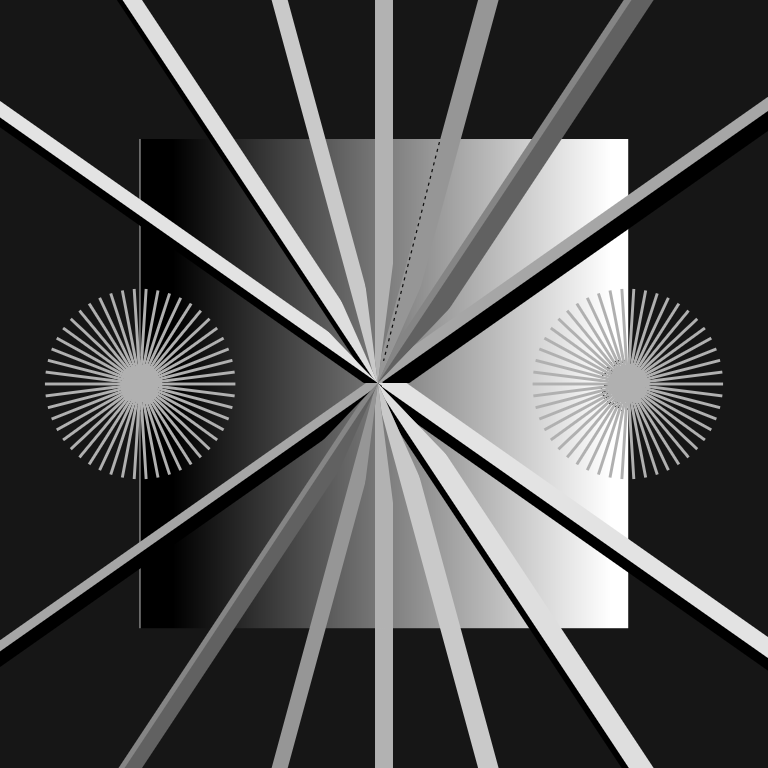
A Shadertoy shader for this background:

```glsl
const float TAU = 6.2831853;
const vec3 NIGHT = vec3(0.085);
const vec3 SPOKE_GRAY = vec3(0.69);

// Per bar: left edge, ridge and right edge, in thousandths of the canvas
const vec3 BAR_EDGES[7] = vec3[7](
    vec3(-16.0, -4.0, 16.0), vec3(-16.0, -9.0, 15.0), vec3(-11.5, -11.5, 11.5),
    vec3(-11.7, -11.7, 11.7), vec3(-11.5, -11.5, 11.5),
    vec3(-14.0, -6.5, 15.0), vec3(-16.5, -3.0, 16.0));

// Per bar: tone left and right of the ridge
const vec2 BAR_TONES[7] = vec2[7](
    vec2(0.0, 0.89), vec2(0.0, 0.87), vec2(0.79), vec2(0.70),
    vec2(0.59), vec2(0.52, 0.38), vec2(0.65, 0.0));

float hash(vec2 cell) {
    vec3 h = fract(cell.xyx * 0.1031);
    h += dot(h, h.yzx + 33.33);
    return fract((h.x + h.y) * h.z);
}

// Soft-edged interval between lo and hi
float strip(float x, float lo, float hi, float soft) {
    return clamp((x - lo) / soft + 0.5, 0.0, 1.0)
         * clamp((hi - x) / soft + 0.5, 0.0, 1.0);
}

// Lean of a bar from the vertical, spreading outward
float barAngle(float index) {
    return radians(index * (13.65 + 1.55 * abs(index)));
}

vec3 drawPanel(vec3 color, vec2 uv, float pixel) {
    float rows = strip(uv.y, 0.182, 0.819, pixel);
    float inside = strip(uv.x, 0.182, 0.818, pixel) * rows;
    color = mix(color, vec3(clamp((uv.x - 0.225) / 0.57, 0.0, 1.0)), inside);
    float rim = strip(uv.x, 0.1815, 0.1830, pixel) * rows;
    return mix(color, vec3(0.65), rim);
}

// Two-toned bars, mitred where their angular sectors meet
vec3 drawBars(vec3 color, vec2 p, vec2 apex, float pixel) {
    vec2 q = p - apex;
    float side = q.y < 0.0 ? -1.0 : 1.0;
    float lean = atan(q.x * side, abs(q.y) + 1e-6);
    float angularSoft = pixel / max(length(q), pixel);

    for (int i = 0; i < 7; i++) {
        float index = float(i) - 3.0;
        float angle = barAngle(index);
        vec2 along = vec2(sin(angle), cos(angle));
        float offset = dot(p, vec2(along.y, -along.x));
        float flare = 1.0 + 0.12 * sign(dot(p, along) * index);
        vec3 edges = BAR_EDGES[i] * 0.001 * flare;

        float lo = i == 0 ? -4.0 : barAngle(index - 0.5);
        float hi = i == 6 ? 4.0 : barAngle(index + 0.5);
        float mask = strip(lean, lo, hi, angularSoft)
                   * strip(offset, edges.x, edges.z, pixel);
        float facing = clamp((offset - edges.y) / pixel + 0.5, 0.0, 1.0);
        color = mix(color, vec3(mix(BAR_TONES[i].x, BAR_TONES[i].y, facing)), mask);
    }
    return color;
}

// Fine dashed seam rising from the apex
vec3 drawSeam(vec3 color, vec2 q, float angle, float reach, float pixel) {
    vec2 along = vec2(sin(angle), cos(angle));
    float t = dot(q, along);
    float across = dot(q, vec2(along.y, -along.x));
    float dash = strip(fract(t * 110.0), 0.2, 0.65, pixel * 110.0);
    float line = strip(across, -0.0008, 0.0008, pixel);
    return mix(color, vec3(0.05), line * dash * strip(t, 0.03, reach, pixel));
}

// Radial spokes around a ragged hub with a speckled fringe
vec3 drawBurst(vec3 color, vec2 q, float radius, float count, float pixel) {
    float r = length(q);
    float cell = TAU / count;
    float angle = atan(q.y, q.x + 1e-6);
    float spokeId = mod(round(angle / cell), count);
    float across = r * sin(angle - round(angle / cell) * cell);

    float speck = step(0.6, hash(vec2(spokeId, floor(r * 320.0))));
    color = mix(color, vec3(0.04), speck * strip(r, 0.022, 0.036, pixel));

    float spoke = strip(across, -0.0019, 0.0019, pixel)
                * strip(r, 0.0, radius, pixel);
    float hubRadius = 0.022 + 0.008 * hash(vec2(spokeId, 7.0));
    float hub = strip(r, -1.0, hubRadius, pixel);
    return mix(color, SPOKE_GRAY, max(spoke, hub));
}

void mainImage(out vec4 fragColor, in vec2 fragCoord) {
    float scale = min(iResolution.x, iResolution.y);
    vec2 p = (fragCoord - 0.5 * iResolution.xy) / scale;
    float pixel = 1.0 / scale;
    vec2 apex = vec2(-0.008, 0.001);

    vec3 color = drawPanel(NIGHT, p + 0.5, pixel);
    color = drawBars(color, p, apex, pixel);
    color = drawSeam(color, p - apex, 0.25, 0.325, pixel);
    for (float side = -1.0; side <= 1.0; side += 2.0) {
        vec2 center = vec2(0.3175 * side, 0.0);
        color = drawBurst(color, p - center, 0.124, 50.0, pixel);
    }
    fragColor = vec4(color, 1.0);
}
```
